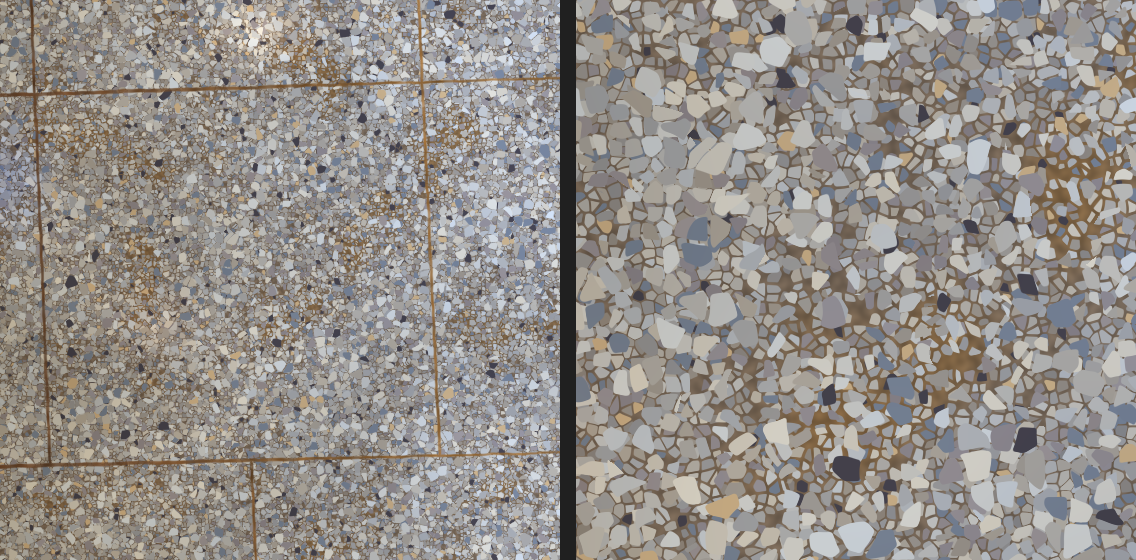
Left, the full canvas; right, a detail of the centre.
A Shadertoy shader for this texture:

```glsl
// Terrazzo floor slabs: three sizes of stone chips set in brown cement, split by
// thin, slightly tilted ochre joints. Chips are rounded Voronoi cells layered from
// fine to coarse; broad gradient noise and soft glows vary cement, tone and light.

vec3 hash3(vec2 p) {
    vec3 q = fract(p.xyx * vec3(0.1031, 0.1030, 0.0973));
    q += dot(q, q.yxz + 33.33);
    return fract((q.xxy + q.yzz) * q.zyx);
}

float gradientNoise(vec2 p) {
    vec2 i = floor(p), f = fract(p);
    vec2 u = f * f * f * (f * (f * 6.0 - 15.0) + 10.0);
    vec4 corner;
    for (int k = 0; k < 4; k++) {
        vec2 o = vec2(k & 1, k >> 1);
        float angle = 6.2832 * hash3(i + o + 71.0).x;
        corner[k] = dot(vec2(cos(angle), sin(angle)), f - o);
    }
    return mix(mix(corner.x, corner.y, u.x), mix(corner.z, corner.w, u.x), u.y);
}

float smoothMin(float a, float b, float k) {
    float h = max(k - abs(a - b), 0.0) / k;
    return min(a, b) - 0.25 * h * h * k;
}

// Rounded distance to the cell border in x, cell index in yz
vec3 chipCell(vec2 p) {
    vec2 base = floor(p), nearest = vec2(0), cell = vec2(0);
    float best = 9.0;
    for (int k = 0; k < 9; k++) {
        vec2 id = base + vec2(k % 3 - 1, k / 3 - 1);
        vec2 r = id + 0.08 + 0.84 * hash3(id).xy - p;
        if (dot(r, r) < best) { best = dot(r, r); nearest = r; cell = id; }
    }
    float border = 1.0;
    for (int k = 0; k < 25; k++) {
        vec2 id = cell + vec2(k % 5 - 2, k / 5 - 2);
        vec2 r = id + 0.08 + 0.84 * hash3(id).xy - p;
        vec2 gap = r - nearest;
        if (dot(gap, gap) > 1e-4)
            border = smoothMin(border, dot(0.5 * (nearest + r), normalize(gap)), 0.12);
    }
    return vec3(border, cell);
}

// Mostly pale grey stone, with some beige, mauve, steel blue, ochre and near black
vec3 chipColor(vec3 r, float paleness) {
    vec3 c = mix(vec3(0.49, 0.475, 0.47), vec3(0.80, 0.81, 0.81), clamp(r.x * 0.75 + paleness, 0.0, 1.0));
    c *= mix(vec3(1.04, 1.0, 0.93), vec3(0.97, 1.0, 1.04), r.z);
    if (r.y > 0.80) c = mix(c, vec3(0.50, 0.47, 0.50), 0.7);
    if (r.y > 0.89) c = mix(c, vec3(0.42, 0.48, 0.56), 0.8);
    if (r.y > 0.955) c = vec3(0.76, 0.66, 0.51);
    if (r.y > 0.975) c = vec3(0.26, 0.25, 0.29);
    return c;
}

float glow(vec2 p, vec2 center, vec2 size) {
    vec2 d = (p - center) / size;
    return exp(-dot(d, d));
}

float stripe(float d, float halfWidth, float px) {
    return 1.0 - smoothstep(halfWidth - px, halfWidth + px, abs(d));
}

void mainImage(out vec4 fragColor, in vec2 fragCoord) {
    vec2 p = fragCoord / iResolution.y;
    float px = 1.0 / iResolution.y;
    float patches = gradientNoise(p * 6.0) + 0.5 * gradientNoise(p * 14.0 + 5.0);

    // Cement, stained ochre in places
    float stain = smoothstep(0.05, 0.5, patches) + glow(p, vec2(0.70, 0.95), vec2(0.03, 0.04));
    vec3 color = mix(vec3(0.45, 0.39, 0.33), vec3(0.49, 0.38, 0.25), min(stain, 1.0));
    color *= 1.0 + 0.25 * gradientNoise(p * 160.0);

    // Chips, each coarser layer sparser and paler than the one below
    vec2 warped = p + 0.003 * vec2(gradientNoise(p * 60.0), gradientNoise(p * 60.0 + 40.0));
    for (int layer = 0; layer < 3; layer++) {
        float l = float(layer);
        float scale = 150.0 * pow(0.66, l);
        vec3 chip = chipCell(warped * scale + 37.0 * l);
        vec3 r = hash3(chip.yz + 211.0), s = hash3(chip.yz + 503.0);
        float inset = 0.05 + 0.10 * s.x + 0.08 * patches;
        float aa = 0.65 * scale * px;
        float present = step(s.y, 0.93 - 0.32 * l - 0.25 * patches);
        float cover = present * smoothstep(-aa, aa, chip.x - inset);
        color = mix(color, chipColor(r, 0.08 + 0.14 * l), cover);
    }

    // Ochre joints: two rows, two full-height columns, one offset column below
    float wobble = 0.0022 * gradientNoise(p * 22.0) + 0.0012 * gradientNoise(p * 70.0);
    float upper = p.y - 0.830 - 0.031 * p.x + wobble;
    float lower = p.y - 0.167 - 0.0247 * p.x + wobble;
    float left = p.x - 0.0965 + 0.041 * p.y + wobble;
    float right = p.x - 0.794 + 0.0465 * p.y + wobble;
    float middle = p.x - 0.457 + 0.047 * p.y + wobble;
    float rowWidth = mix(0.0032, 0.0020, smoothstep(0.2, 0.9, p.x));
    float rows = max(stripe(upper, rowWidth, px), stripe(lower, rowWidth, px));
    float columns = max(stripe(left, 0.0025, px), stripe(right, 0.0024, px)) * step(0.0, lower);
    columns = max(columns, stripe(middle, 0.0022, px) * step(lower, 0.0));
    float wear = 0.87 + 0.35 * gradientNoise(p * 45.0);
    vec3 jointColor = mix(vec3(0.40, 0.27, 0.17), vec3(0.55, 0.38, 0.19), smoothstep(0.0, 0.8, p.x));
    jointColor *= 1.0 + 0.4 * gradientNoise(p * 30.0 + 9.0);
    color = mix(color, jointColor, clamp(max(rows, columns) * wear, 0.0, 1.0));

    // Light: warm and dim at lower left, cool and bright at right, with soft glows
    float cool = smoothstep(-0.1, 1.05, 0.85 * p.x + 0.22 * p.y);
    vec3 light = mix(vec3(0.90, 0.86, 0.79), vec3(1.03, 1.06, 1.12), cool);
    light *= 1.0 + 0.10 * gradientNoise(p * 4.0 + 3.0);
    light += vec3(0.22, 0.16, 0.08) * glow(p, vec2(0.47, 0.94), vec2(0.09, 0.06));
    light += vec3(0.10, 0.06, 0.03) * glow(p, vec2(0.28, 0.42), vec2(0.07, 0.06));
    light += vec3(-0.06, 0.0, 0.16) * glow(p, vec2(0.0, 0.68), vec2(0.08, 0.10));
    fragColor = vec4(clamp(color * light, 0.0, 1.0), 1.0);
}
```
